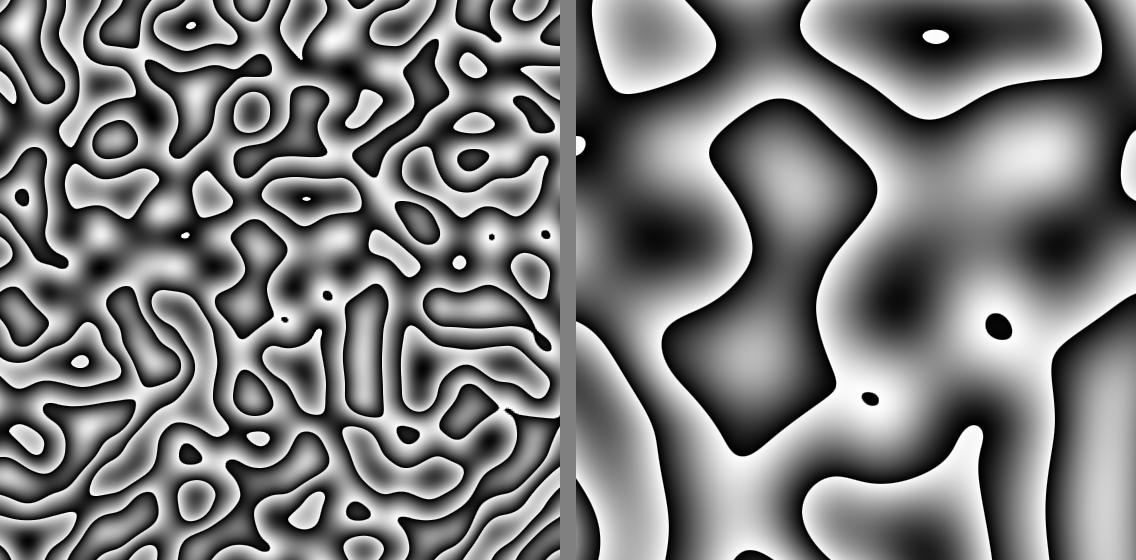
Left, the full canvas; right, a detail of the centre.
Give the GLSL for this pattern, as a Shadertoy shader.

```glsl
// Gray gradient noise wrapped into bands, forming rimmed upright blobs.

float hash(vec2 p) {
    vec3 q = fract(p.xyx * vec3(0.1031, 0.1030, 0.0973));
    q += dot(q, q.yzx + 33.33);
    return fract((q.x + q.y) * q.z);
}

// Unit gradient of a lattice point: mostly sideways, flipping from column to column
vec2 gradient(vec2 cell) {
    float spread = 2.0 * hash(cell + 17.0) - 1.0;
    float rowPhase = step(0.5, hash(vec2(71.0, cell.y + 5.0)));
    float angle = 3.14159 * (mod(cell.x, 2.0) + rowPhase) - 0.3
                + spread * (1.3 + 1.3 * spread * spread);
    return vec2(cos(angle), sin(angle));
}

float gradientNoise(vec2 p) {
    vec2 cell = floor(p);
    vec2 f = p - cell;
    vec2 fade = f * f * f * (f * (f * 6.0 - 15.0) + 10.0);
    vec2 right = vec2(1.0, 0.0);
    vec2 up = vec2(0.0, 1.0);
    float bottom = mix(dot(gradient(cell), f),
                       dot(gradient(cell + right), f - right), fade.x);
    float top = mix(dot(gradient(cell + up), f - up),
                    dot(gradient(cell + 1.0), f - 1.0), fade.x);
    return mix(bottom, top, fade.y);
}

void mainImage(out vec4 fragColor, in vec2 fragCoord) {
    // Ten lattice cells over the canvas height
    vec2 p = 10.0 * fragCoord / iResolution.y;
    float height = 0.5 + 2.6 * gradientNoise(p);

    // Sawtooth from black to white, its drop softened over about one pixel
    float band = fract(height);
    float edge = max(fwidth(height), 1e-4);
    float gray = min(band, (1.0 - band) / edge);

    fragColor = vec4(vec3(gray), 1.0);
}
```
